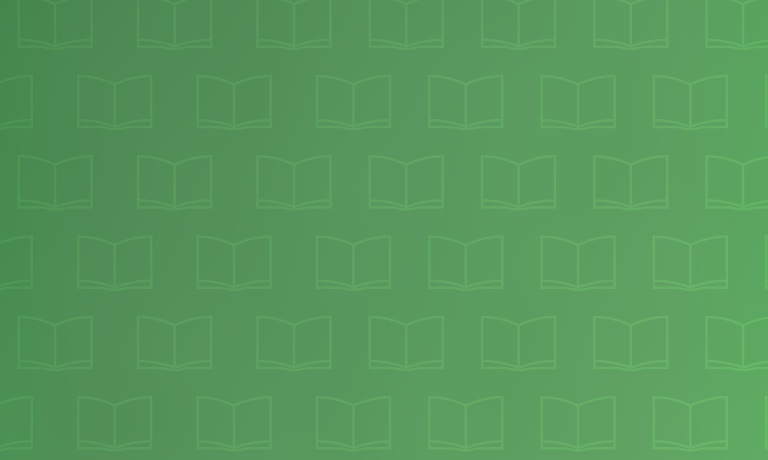
A Shadertoy shader for this pattern:

```glsl
// Staggered rows of faint outlined open books over a diagonal green gradient.
// Each book is a distance field of straight segments and bowed page curves,
// repeated by rounding to the nearest column; soft noise mottles the ground.

// Layout, in canvas widths, measured from the top left
const float ROW_PITCH = 0.10456;
const float ROW_TOP = -0.0056;
const float ROW_MARGIN = 0.017;
const float PITCH_LEFT = 0.1555;    // wider spacing left of the knee
const float PITCH_RIGHT = 0.1462;
const float KNEE_EVEN = 0.3828;     // book centre where the spacing changes
const float KNEE_ODD = 0.4603;
const float BOOK_HALF = 0.0475;

// Book shape, in half book widths, y pointing down
const float TOP_SAG = 0.23;
const float PAGE_EDGE = 1.21;
const float PAGE_SAG = 0.18;
const float COVER_EDGE = 1.40;
const float COVER_DIP = 0.055;
const float STROKE_HALF = 0.033;

// Colours
const vec3 GREEN_DARK = vec3(0.29, 0.52, 0.315);
const vec3 GREEN_MID = vec3(0.345, 0.595, 0.367);
const vec3 GREEN_LIGHT = vec3(0.385, 0.655, 0.392);
const vec3 EDGE_TINT = vec3(-0.018, 0.012, -0.008);
const vec3 LINE_LIFT = vec3(0.035, 0.06, 0.025);
const float GRADIENT_SLANT = 0.45;
const float MOTTLE = 0.010;

float hash(vec2 p) {
    return fract(sin(dot(p, vec2(127.1, 311.7))) * 43758.5453);
}

float valueNoise(vec2 p) {
    vec2 i = floor(p), f = fract(p);
    f = f * f * (3.0 - 2.0 * f);
    return mix(mix(hash(i), hash(i + vec2(1.0, 0.0)), f.x),
               mix(hash(i + vec2(0.0, 1.0)), hash(i + vec2(1.0)), f.x), f.y);
}

// Distance to a vertical segment at x, from y0 to y1
float verticalLine(vec2 p, float x, float y0, float y1) {
    return length(vec2(p.x - x, p.y - clamp(p.y, y0, y1)));
}

// Distance to a page edge that is flat outside and sags towards the spine
float pageCurve(vec2 p, float edge, float sag) {
    float t = max(1.0 - p.x, 0.0);
    float slope = 2.0 * sag * t;
    return abs(p.y - edge - sag * t * t) / sqrt(1.0 + slope * slope);
}

// Signed distance to the strokes of one open book
float bookOutline(vec2 p) {
    p.x = abs(p.x);
    float coverY = COVER_EDGE + COVER_DIP * (1.0 - smoothstep(0.05, 0.42, p.x));
    float d = min(pageCurve(p, 0.0, TOP_SAG), pageCurve(p, PAGE_EDGE, PAGE_SAG));
    d = min(d, abs(p.y - coverY));
    d = max(d, p.x - 1.0);
    d = min(d, verticalLine(p, 1.0, 0.0, COVER_EDGE));
    d = min(d, verticalLine(p, 0.0, TOP_SAG, COVER_EDGE));
    return d - STROKE_HALF;
}

// Position relative to the nearest book, in half book widths
vec2 bookCell(vec2 p) {
    float row = floor((p.y - ROW_TOP + ROW_MARGIN) / ROW_PITCH);
    float x = p.x - mix(KNEE_EVEN, KNEE_ODD, mod(row, 2.0));
    float pitch = x < 0.0 ? PITCH_LEFT : PITCH_RIGHT;
    x -= pitch * floor(x / pitch + 0.5);
    return vec2(x, p.y - ROW_TOP - row * ROW_PITCH) / BOOK_HALF;
}

void mainImage(out vec4 fragColor, in vec2 fragCoord) {
    vec2 p = vec2(fragCoord.x, iResolution.y - fragCoord.y) / iResolution.x;
    float aspect = iResolution.y / iResolution.x;

    // Ground: slanted three-stop gradient, greener at the sides
    float t = (p.x + GRADIENT_SLANT * p.y) / (1.0 + GRADIENT_SLANT * aspect);
    vec3 color = mix(GREEN_DARK, GREEN_MID, clamp(2.0 * t, 0.0, 1.0));
    color = mix(color, GREEN_LIGHT, clamp(2.0 * t - 1.0, 0.0, 1.0));
    color += EDGE_TINT * smoothstep(0.36, 0.5, abs(p.x - 0.5));
    color += MOTTLE * (valueNoise(p * 9.0) - 0.5);

    // Books: pale strokes, fainter on the dark side
    float pixel = 1.0 / (iResolution.x * BOOK_HALF);
    float d = bookOutline(bookCell(p));
    float line = 1.0 - smoothstep(-0.6 * pixel, 0.6 * pixel, d);
    color += LINE_LIFT * line * mix(0.65, 1.0, t);

    fragColor = vec4(color, 1.0);
}
```
